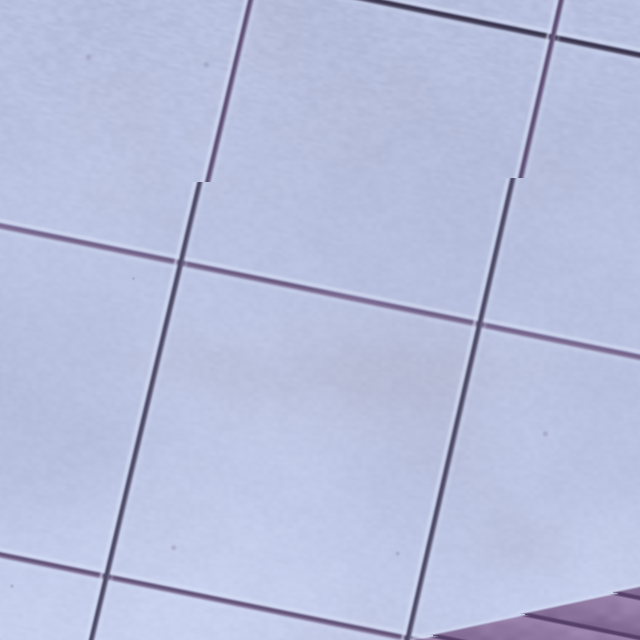
A WebGL 1 fragment shader for this pattern:

```glsl
precision highp float;
// Pale blue cladding panels seen at a tilt, about two across and two down.
// Slanted panel coordinates give the seams; the upright ones jog sideways
// near the top. Noise mottles the sheet, and slats fill the lower right corner.

uniform vec2 u_resolution;

float hash(vec2 p) {
  vec3 q = fract(vec3(p.xyx) * 0.1031);
  q += dot(q, q.yzx + 33.33);
  return fract((q.x + q.y) * q.z);
}

float noise(vec2 p) {
  vec2 i = floor(p), f = fract(p);
  f = f * f * (3.0 - 2.0 * f);
  return mix(mix(hash(i), hash(i + vec2(1, 0)), f.x),
             mix(hash(i + vec2(0, 1)), hash(i + vec2(1, 1)), f.x), f.y);
}

float fbm(vec2 p) {
  float sum = 0.0, amp = 0.5;
  for (int i = 0; i < 4; i++) {
    sum += amp * noise(p);
    p = p * 2.03 + 17.0;
    amp *= 0.5;
  }
  return sum;
}

// Sparse soft specks, one possible per cell.
float specks(vec2 p) {
  vec2 cell = floor(p);
  vec2 centre = 0.25 + 0.5 * vec2(hash(cell + 3.1), hash(cell + 8.7));
  float radius = 0.06 + 0.08 * hash(cell + 5.3);
  float present = step(0.96, hash(cell));
  return present * (1.0 - smoothstep(0.0, radius, length(p - cell - centre)));
}

// Soft groove with a dark lip on the positive side and bright edges around it.
vec3 seam(vec3 base, float d, float width, vec3 lip, vec3 floorColor, float px) {
  float edge = (abs(d) - width - 0.0045) / 0.0030;
  float glow = exp(-edge * edge) * (d > 0.0 ? 0.55 : 0.22);
  vec3 col = mix(base, vec3(0.85, 0.88, 0.96), glow);
  float soft = 0.0020 + 0.5 * px;
  float body = 1.0 - smoothstep(width - soft, width + soft, abs(d));
  return mix(col, mix(floorColor, lip, smoothstep(-width, 0.4 * width, d)), body);
}

vec3 sheet(vec2 uv) {
  float cloud = fbm(uv * 3.0 + 4.0);
  float light = 0.36 - 0.45 * (uv.y - 0.4) + 1.1 * (cloud - 0.47);
  light += 0.35 * smoothstep(0.3, 0.0, uv.y);
  vec3 col = mix(vec3(0.705, 0.74, 0.86), vec3(0.785, 0.825, 0.94), clamp(light, 0.0, 1.0));

  // Warm stain in the middle and faint blotches elsewhere.
  vec2 s = (uv - vec2(0.56, 0.41)) / vec2(0.22, 0.08);
  float stain = exp(-dot(s, s)) * fbm(uv * 14.0);
  stain += 0.25 * smoothstep(0.5, 0.8, fbm(uv * 7.0 + 31.0));
  col = mix(col, vec3(0.70, 0.70, 0.79), 0.7 * stain);

  // Fine grain, drawn out into slanted streaks towards the top.
  vec2 along = vec2(uv.x - 0.2 * uv.y, uv.y + 0.2 * uv.x);
  float grain = noise(along * vec2(80.0, 190.0)) - 0.5;
  col += grain * mix(0.012, 0.032, smoothstep(0.6, 1.0, uv.y));
  col += 0.016 * (noise(uv * 130.0) - 0.5);
  return mix(col, vec3(0.56, 0.54, 0.65), 0.45 * specks(uv * 17.0));
}

void main() {
  vec2 uv = gl_FragCoord.xy / u_resolution;
  float px = 1.0 / min(u_resolution.x, u_resolution.y);
  vec3 col = sheet(uv);
  float slant = uv.y + 0.2055 * uv.x;
  float wear = noise(uv * 9.0);

  // Cross seams: rows grow slightly closer towards the top.
  float rise = slant - 0.133;
  float row = rise * (1.855 + 0.1756 * rise);
  float rowDist = (fract(row + 0.5) - 0.5) / (1.021 * (1.855 + 0.351 * rise));
  float faded = 1.0 - abs(floor(row + 0.5) - 1.0);
  float nearTop = step(1.5, row);
  vec3 lip = mix(vec3(0.38, 0.32, 0.47), vec3(0.45, 0.39, 0.55), faded * (0.4 + wear));
  lip = mix(lip, vec3(0.22, 0.20, 0.30), nearTop);
  vec3 groove = mix(vec3(0.54, 0.48, 0.62), vec3(0.34, 0.32, 0.42), nearTop);
  col = seam(col, rowDist, 0.0042, lip, groove, px);

  // Upright seams: the part above the break is shifted to the right.
  float breakLine = 0.712 + 0.0125 * uv.x;
  float upper = smoothstep(-px, px, uv.y - breakLine);
  float jog = 0.012 * step(breakLine, uv.y);
  float column = (uv.x - 0.143 - 0.237 * uv.y - jog) / (0.494 - 0.0087 * uv.y);
  float colDist = (fract(column + 0.5) - 0.5) * 0.48;
  lip = mix(vec3(0.29, 0.28, 0.39), vec3(0.36, 0.30, 0.45), upper);
  groove = mix(vec3(0.42, 0.40, 0.51), vec3(0.48, 0.43, 0.57), upper);
  col = seam(col, -colDist, 0.0039, lip, groove + 0.06 * (wear - 0.5), px);

  // Slatted corner, with a small notch in its border at each slat.
  float slat = (slant - 0.146) / 0.0625;
  float notch = 0.003 * (fract(slat) - 0.5);
  float border = (uv.y - 0.235 * (uv.x - 0.65) + notch) * 0.973;
  float rim = (border - 0.003) / 0.003;
  col = mix(col, vec3(0.85, 0.87, 0.95), 0.5 * exp(-rim * rim) * step(0.64, uv.x));
  float gap = abs(fract(slat + 0.5) - 0.5) * 0.0612;
  vec3 purple = mix(vec3(0.50, 0.41, 0.57), vec3(0.62, 0.53, 0.69), fract(slat));
  purple += 0.05 * (noise(uv * vec2(50.0, 90.0)) - 0.5);
  purple = mix(vec3(0.33, 0.25, 0.41), purple, smoothstep(0.001, 0.004 + px, gap));
  col = mix(col, purple, 1.0 - smoothstep(-0.001 - px, 0.001 + px, border));

  gl_FragColor = vec4(clamp(col, 0.0, 1.0), 1.0);
}
```
